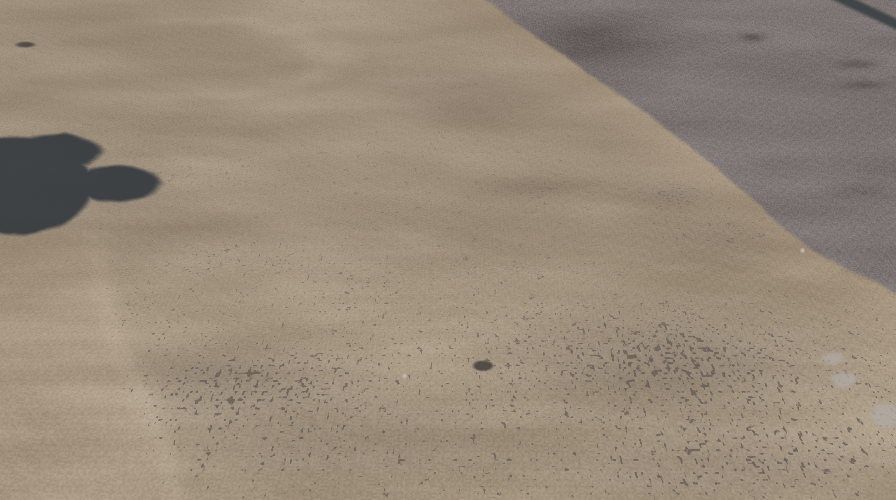
Give the GLSL for this texture, as a Shadertoy shader.

```glsl
// Sandy pavement with scattered grit, a cast shadow and a grey road beyond a diagonal edge.

float hash(vec2 p) {
    return fract(sin(dot(p, vec2(127.1, 311.7))) * 43758.5453);
}

float noise(vec2 p) {
    vec2 i = floor(p), f = fract(p);
    f = f * f * (3.0 - 2.0 * f);
    return mix(mix(hash(i), hash(i + vec2(1, 0)), f.x),
               mix(hash(i + vec2(0, 1)), hash(i + vec2(1, 1)), f.x), f.y);
}

float fbm(vec2 p) {
    float sum = 0.0, amp = 0.5;
    for (int i = 0; i < 5; i++) {
        sum += amp * noise(p);
        p = mat2(1.6, 0.3, -0.3, 1.9) * p + 7.3;
        amp *= 0.5;
    }
    return sum;
}

// Soft elliptical stain
float blob(vec2 p, vec2 center, vec2 radius) {
    vec2 q = (p - center) / radius;
    return exp(-dot(q, q));
}

float ellipse(vec2 p, vec2 center, vec2 radius) {
    return (length((p - center) / radius) - 1.0) * min(radius.x, radius.y);
}

float fill(float d, float softness) {
    float w = softness + 1.0 / iResolution.y;
    return 1.0 - smoothstep(-w, w, d);
}

void mainImage(out vec4 fragColor, in vec2 fragCoord) {
    vec2 p = fragCoord / iResolution.y;

    // Ground coordinates shrink the grain with distance
    float depth = 1.7 - p.y;
    vec2 ground = vec2((p.x - 0.9) / depth, 1.5 / depth) * 270.0;
    float grain = noise(ground);
    float fine = noise(ground * 1.9 + 31.0);
    float broad = fbm(p * vec2(3.0, 9.0) + 4.0);
    float streak = fbm(p * vec2(5.0, 24.0) + 17.0);
    float wobble = fbm(p * 22.0) - 0.5;

    // Worn track separating the smooth lower-left corner
    float trackX = 0.15 + 0.33 * (0.56 - p.y) + 0.012 * sin(p.y * 14.0);
    float below = 1.0 - smoothstep(0.45, 0.58, p.y);
    float smoothSide = below * (1.0 - smoothstep(-0.06, 0.06, p.x - trackX));

    // Sand base
    vec3 sand = mix(vec3(0.645, 0.585, 0.505), vec3(0.60, 0.54, 0.47), smoothstep(0.1, 1.0, p.y));
    sand += 0.13 * (broad - 0.48) + 0.10 * (streak - 0.48);
    sand += vec3(0.028, 0.026, 0.022) * smoothSide;
    sand += 0.035 * below * blob(p, vec2(trackX + 0.015, p.y), vec2(0.03, 1.0));

    // Faint worn ring
    float ring = abs(ellipse(p, vec2(0.37, 0.885), vec2(0.29, 0.075)) + 0.02 * wobble);
    sand += 0.035 * exp(-ring * ring * 9000.0) * smoothstep(0.0, 0.65, p.x);

    // Dirt patches where dark grit gathers
    float dirt = 0.8 * blob(p, vec2(1.33, 0.27), vec2(0.25, 0.09))
               + 0.6 * blob(p, vec2(0.47, 0.24), vec2(0.18, 0.06))
               + 0.5 * blob(p, vec2(1.34, 0.605), vec2(0.08, 0.025))
               + 0.45 * blob(p, vec2(1.07, 0.625), vec2(0.11, 0.02))
               + 0.4 * blob(p, vec2(1.43, 0.53), vec2(0.13, 0.04))
               + 0.4 * blob(p, vec2(1.45, 0.07), vec2(0.35, 0.07))
               + 0.35 * blob(p, vec2(0.65, 0.12), vec2(0.35, 0.09))
               + 0.3 * blob(p, vec2(0.93, 0.80), vec2(0.12, 0.05));
    dirt *= 0.4 + 1.2 * streak;
    sand -= vec3(0.105, 0.10, 0.08) * dirt;

    // Grit specks, denser inside the dirt
    float near = mix(1.0, 0.3, smoothstep(0.1, 0.9, p.y));
    float density = 0.10 + 0.22 * dirt + 0.20 * (broad - 0.5) - 0.10 * smoothSide;
    float specks = smoothstep(0.86, 1.0, grain * 0.75 + fine * 0.25 + density);
    sand = mix(sand, vec3(0.31, 0.29, 0.29), 0.65 * near * specks);
    sand += (fine - 0.5) * mix(0.045, 0.07, near);

    // Grey road with stains
    vec3 road = vec3(0.485, 0.455, 0.45) + 0.10 * (streak - 0.48) + 0.08 * (fine - 0.5);
    road -= 0.035 * (grain - 0.5);
    road -= 0.09 * blob(p, vec2(1.19, 0.91), vec2(0.13, 0.045));
    road -= 0.13 * blob(p, vec2(1.505, 0.925), vec2(0.024, 0.008));
    road -= 0.10 * blob(p, vec2(1.715, 0.872), vec2(0.04, 0.009));
    road -= 0.08 * blob(p, vec2(1.73, 0.83), vec2(0.04, 0.008));
    road -= 0.05 * blob(p, vec2(1.72, 0.62), vec2(0.06, 0.015));
    float cable = abs(p.y - 1.0 + 0.47 * (p.x - 1.69)) - 0.011;
    road = mix(road, vec3(0.23, 0.25, 0.26), 0.9 * fill(cable, 0.004));

    // Diagonal border, bowed downward near the right
    float border = 0.995 - 0.71 * (p.x - 0.977) - 0.037 * blob(p, vec2(1.60, p.y), vec2(0.13, 1.0));
    float side = (p.y - border) * 0.81 + 0.012 * wobble;
    sand += vec3(0.025, 0.016, 0.002) * exp(-abs(side) * 30.0);
    vec3 color = mix(road, sand, fill(side, 0.004));

    // Pale paint scraps
    float paint = min(ellipse(p, vec2(1.657, 0.284), vec2(0.028, 0.011)),
                      ellipse(p, vec2(1.69, 0.242), vec2(0.016, 0.009)));
    paint = min(paint, ellipse(p, vec2(1.77, 0.165), vec2(0.028, 0.028)));
    color = mix(color, vec3(0.69, 0.66, 0.64), 0.75 * fill(paint + 0.03 * wobble, 0.004));

    // Leaf, debris and bright flecks
    float debris = min(ellipse(p, vec2(0.967, 0.268), vec2(0.018, 0.009)),
                       ellipse(p, vec2(0.052, 0.911), vec2(0.018, 0.004)));
    color = mix(color, vec3(0.27, 0.25, 0.24), 0.85 * fill(debris + 0.008 * wobble, 0.001));
    float fleck = min(length(p - vec2(1.605, 0.499)), length(p - vec2(0.809, 0.248))) - 0.004;
    color = mix(color, vec3(0.78, 0.76, 0.73), 0.8 * fill(fleck, 0.001));

    // Cast shadow of joined rounded forms
    float shadow = min(ellipse(p, vec2(0.03, 0.629), vec2(0.155, 0.099)),
                       ellipse(p, vec2(0.107, 0.695), vec2(0.096, 0.036)));
    shadow = min(shadow, ellipse(p, vec2(0.235, 0.633), vec2(0.083, 0.038)));
    vec3 shade = vec3(0.235, 0.255, 0.275) + 0.10 * (color - 0.55);
    color = mix(color, shade, fill(shadow + 0.012 * wobble, 0.003));

    fragColor = vec4(color, 1.0);
}
```
